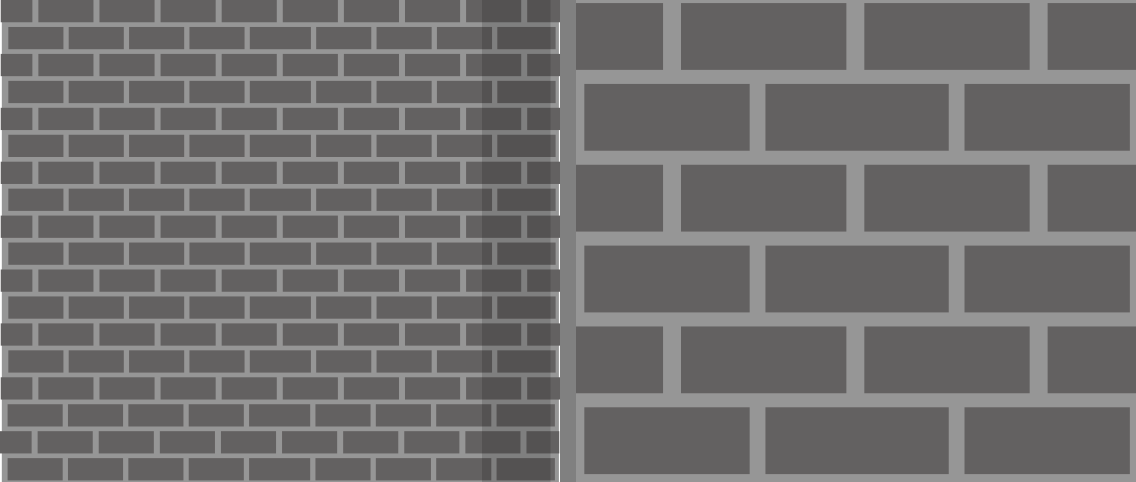
Left, the full canvas; right, a detail of the centre.
A Shadertoy shader for this pattern:

```glsl
const vec2 WALL = vec2(768.0, 660.0);   // design units spanning the canvas
const float ROW_PITCH = 36.9;
const float BRICK_HALF_HEIGHT = 15.25;
const float LAST_JOINT = 8.0;

const vec3 BRICK = vec3(0.39, 0.38, 0.38);
const vec3 MORTAR = vec3(0.59);
const vec3 BACKDROP = vec3(1.0);
const float SHADE = 0.846;

// Antialiased coverage of the region where the distance is negative
float coverage(float dist, float pixel) {
    return clamp(0.5 - dist / pixel, 0.0, 1.0);
}

// Signed distance to the interval [lo, hi]
float span(float x, float lo, float hi) {
    return abs(x - 0.5 * (lo + hi)) - 0.5 * (hi - lo);
}

// Distance to the bricks left between evenly pitched vertical joints
float betweenJoints(float x, float first, float pitch, float jointWidth) {
    float index = clamp(round((x - first) / pitch), 0.0, LAST_JOINT);
    return 0.5 * jointWidth - abs(x - first - pitch * index);
}

// Full-width course with half bricks at both ends
float evenCourse(float x) {
    return max(betweenJoints(x, 48.5, 83.8, 8.2), span(x, 1.0, 768.0));
}

// Inset course with one longer brick in the middle
float oddCourse(float x, float stretch) {
    float shifted = x - stretch * step(0.5 * WALL.x, x);
    return max(betweenJoints(shifted, 7.8, 82.8, 7.2), span(x, 11.0, 762.0));
}

void mainImage(out vec4 fragColor, in vec2 fragCoord) {
    vec2 pixel = WALL / iResolution.xy;
    vec2 p = fragCoord * pixel;
    p.y = WALL.y - p.y;

    // Courses counted from the top; the lowest ones sit slightly left
    float row = round((p.y - BRICK_HALF_HEIGHT) / ROW_PITCH);
    float localY = p.y - BRICK_HALF_HEIGHT - row * ROW_PITCH;
    float x = p.x + step(14.5, row);

    // Brick faces
    float across = mod(row, 2.0) < 0.5 ? evenCourse(x) : oddCourse(x, 8.2);
    float brick = coverage(across, pixel.x)
                * coverage(abs(localY) - BRICK_HALF_HEIGHT, pixel.y);

    // Mortar panel, then bricks on top
    float panel = coverage(span(p.x, 2.5, 766.5), pixel.x);
    vec3 color = mix(BACKDROP, MORTAR, panel);
    color = mix(color, BRICK, brick);

    // Vertical shadow band near the right side
    float shadow = coverage(span(p.x, 661.0, 755.0), pixel.x);
    color *= mix(1.0, SHADE, shadow);

    fragColor = vec4(color, 1.0);
}
```
